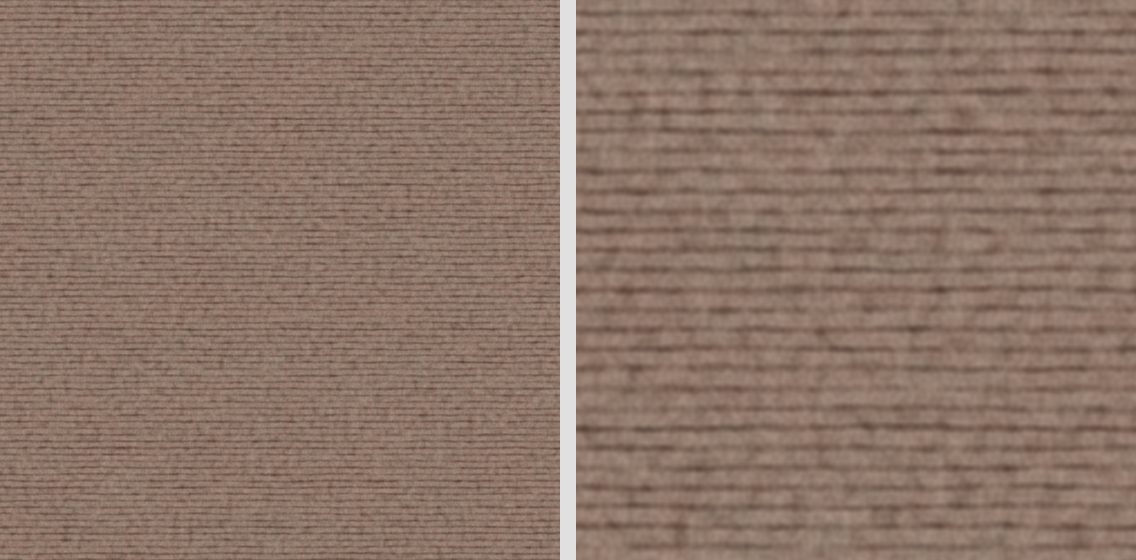
Left, the full canvas; right, a detail of the centre.
This texture is drawn by a WebGL 2 fragment shader. Its source:

```glsl
#version 300 es
precision highp float;

uniform vec2 u_resolution;
out vec4 outColor;

#define RIB_COUNT 85.0
#define GROOVE_HALF_WIDTH 0.34
#define GROOVE_DEPTH 0.56
#define WOBBLE 0.20
#define MOTTLE 0.088
#define GRAIN 0.050
#define PATCHES 0.012
#define REDNESS 0.018
#define YARN_COLOR vec3(0.580, 0.490, 0.434)
#define GROOVE_COLOR vec3(0.405, 0.315, 0.268)

float hash(vec2 p) {
    vec3 q = fract(p.xyx * vec3(0.1031, 0.1030, 0.0973));
    q += dot(q, q.yzx + 33.33);
    return fract((q.x + q.y) * q.z);
}

vec2 gradient(vec2 cell) {
    float angle = 6.28318 * hash(cell);
    return vec2(cos(angle), sin(angle));
}

// Gradient noise, roughly -0.7 to 0.7
float noise(vec2 p) {
    vec2 i = floor(p), f = fract(p);
    vec2 w = f * f * f * (f * (f * 6.0 - 15.0) + 10.0);
    vec2 e = vec2(1.0, 0.0);
    float bottom = mix(dot(gradient(i), f), dot(gradient(i + e), f - e), w.x);
    float top = mix(dot(gradient(i + e.yx), f - e.yx),
                    dot(gradient(i + e.xx), f - e.xx), w.x);
    return mix(bottom, top, w.y);
}

float fbm(vec2 p) {
    float sum = 0.0, amplitude = 1.0;
    for (int octave = 0; octave < 3; octave++) {
        sum += amplitude * noise(p);
        p = p * 2.03 + 17.7;
        amplitude *= 0.5;
    }
    return sum;
}

// Soft dark seam between neighbouring ribs, uneven along its length
float groove(vec2 uv) {
    float row = uv.y * RIB_COUNT;
    row += WOBBLE * noise(vec2(uv.x * 9.0, uv.y * 32.0));
    row += 0.5 * WOBBLE * noise(uv * vec2(50.0, 80.0) + 5.3);
    float index = floor(row + 0.5);
    float dist = abs(row - index);
    float edge = max(GROOVE_HALF_WIDTH, RIB_COUNT / u_resolution.y);
    float line = 1.0 - smoothstep(0.0, edge, dist);

    float fade = 1.0 + 0.7 * noise(vec2(uv.x * 15.0, index * 7.37 + 0.4));
    fade += 0.95 * noise(vec2(uv.x * 58.0, index * 5.63 + 40.4));
    fade += 0.4 * (hash(vec2(index, 91.0)) - 0.5);
    return line * GROOVE_DEPTH * clamp(fade, 0.2, 1.6);
}

void main() {
    vec2 uv = gl_FragCoord.xy / u_resolution.y;
    vec3 color = mix(YARN_COLOR, GROOVE_COLOR, groove(uv));

    // Felted fibres: soft blotches, smaller flecks and fine grain
    float blotch = noise(uv * vec2(72.0, 68.0) + 31.0);
    float fleck = noise(uv * vec2(128.0, 118.0) + 73.0);
    float tone = MOTTLE * (0.55 * blotch + 0.65 * fleck);
    tone -= 0.035 * smoothstep(0.1, 0.6, -blotch);
    tone += GRAIN * noise(uv * vec2(250.0, 230.0) + 11.0);

    // Broad fading across the cloth
    tone += PATCHES * fbm(uv * vec2(7.0, 11.0) + 3.0);
    color += tone;

    // Drift between reddish and greyish dye
    float dye = 0.6 * fbm(uv * vec2(7.0, 10.0) + 57.0);
    dye += 1.1 * noise(uv * vec2(42.0, 60.0) + 19.0);
    color += REDNESS * dye * vec3(0.5, -0.5, -0.45);

    outColor = vec4(clamp(color, 0.0, 1.0), 1.0);
}
```
